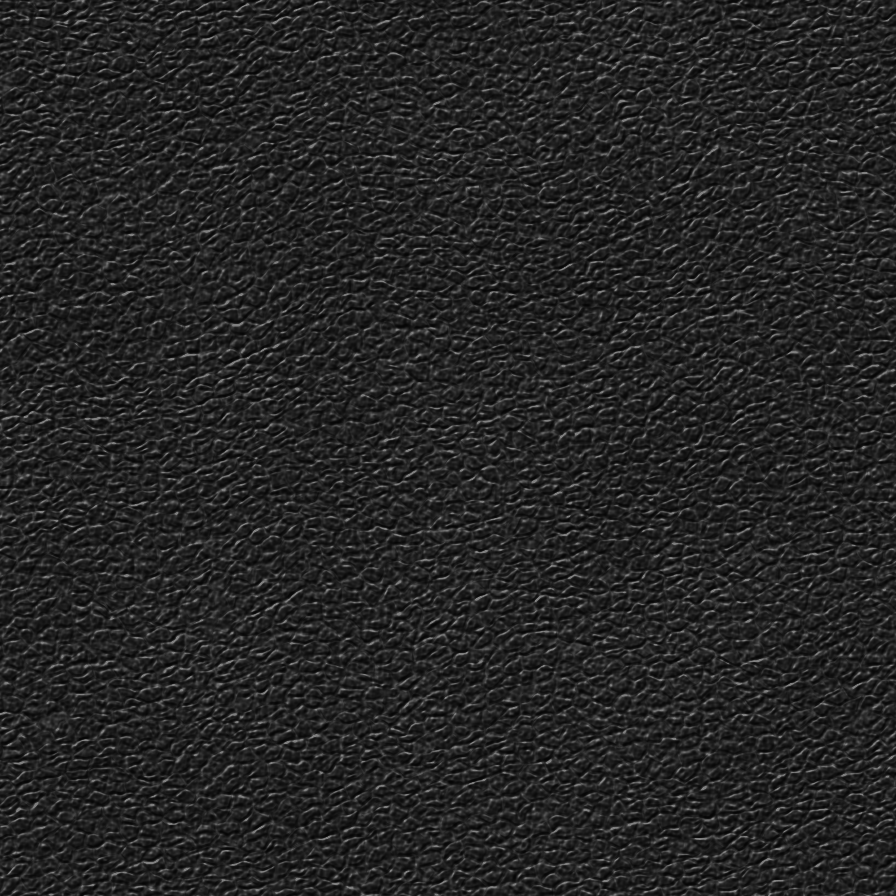
This texture is drawn by a three.js fragment shader. Its source:

```glsl
// Black grained leather: small flattened cells, long slanted folds and fine pores.
varying vec2 vUv;

const vec3 LEATHER_TONE = vec3(0.123, 0.123, 0.123);
const vec2 CELL_COUNT = vec2(50.0, 80.0);
const vec2 FOLD_COUNT = vec2(15.0, 34.0);
const vec2 LIGHT_STEP = vec2(-0.0008, 0.0021);

vec2 hash2(vec2 p) {
  vec3 q = fract(p.xyx * vec3(0.1031, 0.1030, 0.0973));
  q += dot(q, q.yzx + 33.33);
  return fract((q.xx + q.yz) * q.zy);
}

// Gradient noise, centred on zero
float cornerSlope(vec2 cell, vec2 corner, vec2 f) {
  return dot(hash2(cell + corner) * 2.0 - 1.0, f - corner);
}

float gradientNoise(vec2 p) {
  vec2 i = floor(p);
  vec2 f = p - i;
  vec2 u = f * f * f * (f * (f * 6.0 - 15.0) + 10.0);
  float low = mix(cornerSlope(i, vec2(0.0, 0.0), f), cornerSlope(i, vec2(1.0, 0.0), f), u.x);
  float high = mix(cornerSlope(i, vec2(0.0, 1.0), f), cornerSlope(i, vec2(1.0, 1.0), f), u.x);
  return mix(low, high, u.y);
}

// Second minus first nearest distance: zero on the border between cells
float cellBorder(vec2 p) {
  vec2 i = floor(p);
  vec2 f = p - i;
  float nearest = 8.0;
  float second = 8.0;
  for (int y = -1; y <= 1; y++) {
    for (int x = -1; x <= 1; x++) {
      vec2 offset = vec2(float(x), float(y));
      float d = length(offset + hash2(i + offset) - f);
      second = min(second, max(nearest, d));
      nearest = min(nearest, d);
    }
  }
  return second - nearest;
}

// Slants the hide upward to the right and bends it gently
vec2 bendHide(vec2 p, float slant) {
  float sway = 0.035 * gradientNoise(p * 4.0 + 7.0) + 0.012 * gradientNoise(p * 13.0 + 31.0);
  vec2 ripple = vec2(gradientNoise(p * 70.0 + 3.0), gradientNoise(p * 70.0 + 57.0));
  return vec2(p.x, p.y - slant * p.x + sway) + 0.006 * ripple + 2.0;
}

float grainBorder(vec2 p) {
  return cellBorder(bendHide(p, 0.16) * CELL_COUNT);
}

float foldBorder(vec2 p) {
  return cellBorder(bendHide(p, 0.28) * FOLD_COUNT + 19.0);
}

// Surface relief: domed cells, broad folds and rough skin
float hideHeight(vec2 p, float grain, float fold) {
  float domes = smoothstep(0.0, 0.5, grain);
  float folds = 0.55 * smoothstep(0.0, 0.22, fold);
  float skin = 0.8 * gradientNoise(p * 205.0) + 0.6 * gradientNoise(p * 110.0 + 11.0);
  return domes + folds + skin;
}

void main() {
  float grain = grainBorder(vUv);
  float fold = foldBorder(vUv);
  vec2 lit = vUv + LIGHT_STEP;

  // Light from above brightens the upper flank of each dome
  float slope = hideHeight(vUv, grain, fold)
              - hideHeight(lit, grainBorder(lit), foldBorder(lit));

  // Thin sheen along creases, and speckled pores
  float crease = 1.0 - smoothstep(0.0, 0.2, grain);
  float pores = gradientNoise(vUv * 180.0 + 23.0);
  float patches = gradientNoise(vUv * 5.0 + 41.0);

  float sheen = 2.2 * slope + 0.7 * (crease - 0.17) + 2.0 * pores + 0.3 * patches;
  vec3 color = LEATHER_TONE * exp(0.57 * sheen);
  gl_FragColor = vec4(clamp(color, 0.025, 0.5), 1.0);
}
```
